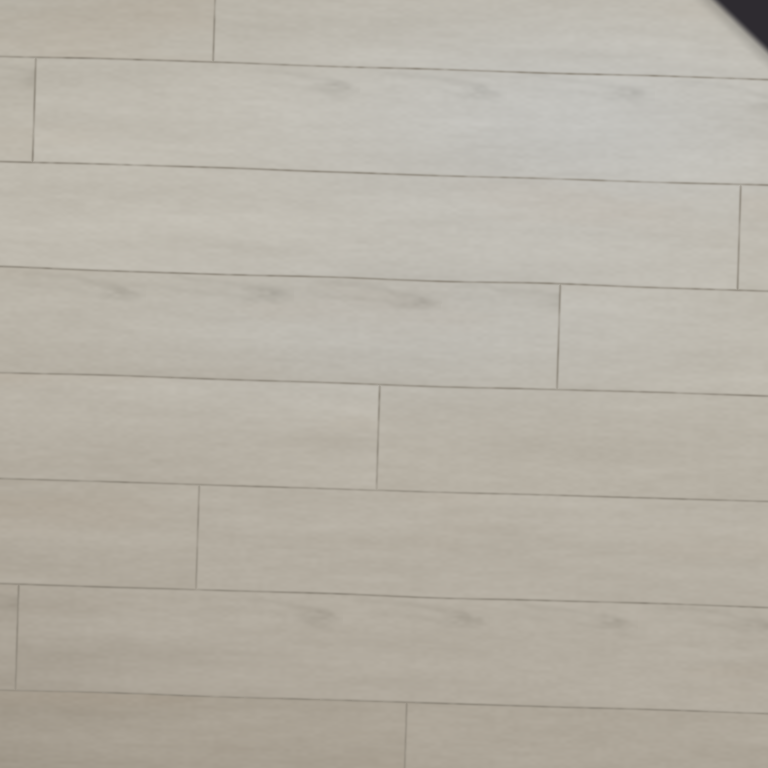
This texture is drawn by a Shadertoy shader. Its source:

```glsl
const float SLOPE = 0.031;          // tilt of the boards
const float BOARD_WIDTH = 0.1375;
const float BOARD_LENGTH = 1.154;
const float ROW_SHIFT = 0.231;      // end joints step back by this per row
const float SEAM_RADIUS = 0.0017;

const vec3 WARM_LIGHT = vec3(0.742, 0.722, 0.677);
const vec3 COOL_LIGHT = vec3(0.755, 0.752, 0.735);
const vec3 WARM_SHADE = vec3(0.655, 0.622, 0.57);
const vec3 SEAM_COLOR = vec3(0.54, 0.515, 0.47);
const vec3 LEG_COLOR = vec3(0.18, 0.17, 0.19);

float hash(vec2 p) {
    return fract(sin(dot(p, vec2(127.1, 311.7))) * 43758.5453);
}

float noise(vec2 p) {
    vec2 i = floor(p), f = fract(p);
    f = f * f * (3.0 - 2.0 * f);
    return mix(mix(hash(i), hash(i + vec2(1, 0)), f.x),
               mix(hash(i + vec2(0, 1)), hash(i + vec2(1, 1)), f.x), f.y);
}

float fbm(vec2 p) {
    float sum = 0.0, amp = 0.5;
    for (int i = 0; i < 4; i++) {
        sum += amp * noise(p);
        p = p * 2.03 + 17.3;
        amp *= 0.5;
    }
    return sum;
}

float bump(vec2 p, vec2 center, vec2 radius) {
    vec2 d = (p - center) / radius;
    return exp(-dot(d, d));
}

// Soft groove that never gets thinner than a pixel
float seamMask(float dist, float pixel) {
    float radius = max(SEAM_RADIUS, 0.7 * pixel);
    return exp(-dist * dist / (radius * radius));
}

// Position of the end joint for a row; the last run starts from a shorter cut
float jointPosition(float row) {
    return 1.434 - ROW_SHIFT * row - 0.413 * step(6.5, row);
}

// Soft daylight: cool near the upper right, warm and dim toward the lower left
vec3 daylight(vec2 uv) {
    float light = smoothstep(-0.25, 0.8, uv.y + 0.2 * (uv.x - 0.5));
    vec3 color = mix(WARM_SHADE, WARM_LIGHT, light);
    float cool = bump(uv, vec2(0.75, 0.84), vec2(0.36, 0.15))
               + 0.6 * bump(uv, vec2(0.55, 0.57), vec2(0.35, 0.1));
    color = mix(color, COOL_LIGHT, min(cool, 1.0) * 0.85);
    color -= 0.02 * bump(uv, vec2(0.0, 1.0), vec2(0.35, 0.12));
    return color - 0.03 * bump(uv, vec2(0.0), vec2(0.2, 0.2));
}

// Streaks along the board, from broad bands to broken fibres and pores
float woodGrain(vec2 p, float seed) {
    float bands = fbm(vec2(p.x * 3.5 + seed * 31.0, p.y * 32.0 + seed * 57.0)) - 0.47;
    float warp = 0.016 * fbm(p * vec2(5.0, 9.0) + seed * 13.0);
    float fibres = noise(vec2(p.x * 26.0 + seed * 71.0, (p.y + warp) * 170.0)) - 0.5;
    float flecks = noise(p * vec2(130.0, 240.0) + seed * 19.0) - 0.5;
    float pores = noise(p * vec2(60.0, 110.0) + seed * 37.0) - 0.5;
    return 0.055 * bands + 0.013 * fibres + 0.014 * flecks + 0.008 * pores;
}

// A chain of smudged knots with arched grain leading into each one
float knotChain(float along, float across, float seed) {
    float t = fract(along * 6.0 - 0.2);
    float cell = floor(along * 6.0 - 0.2);
    float depth = 0.2 + 0.08 * (hash(vec2(cell, seed)) - 0.5);
    float ripple = 0.05 * (noise(vec2(along * 60.0, across * 6.0)) - 0.5);
    float knot = bump(vec2(t, across + ripple), vec2(0.84, depth), vec2(0.13, 0.06));
    float arch = across - depth * (0.2 + 0.8 * t * t) + ripple;
    float lines = exp(-pow(arch / 0.03, 2.0)) + 0.5 * exp(-pow((arch - 0.11) / 0.03, 2.0));
    float ends = smoothstep(0.0, 0.25, t) * (1.0 - smoothstep(0.85, 1.0, t));
    return 0.05 * knot * (0.4 + 0.9 * noise(vec2(along * 130.0, across * 30.0)))
         + 0.022 * lines * ends;
}

void mainImage(out vec4 fragColor, in vec2 fragCoord) {
    vec2 uv = fragCoord / iResolution.xy;
    float pixel = 1.0 / min(iResolution.x, iResolution.y);

    // Board coordinates, counted from the top edge down
    float down = 1.0 - uv.y;
    vec2 p = vec2(uv.x + SLOPE * down, down - SLOPE * uv.x);
    p.y += 0.002 * (noise(vec2(uv.x * 7.0, 3.0 + floor(down * 7.0))) - 0.5);
    float rowPosition = (p.y - 0.0726) / BOARD_WIDTH + 1.0;
    float row = floor(rowPosition);
    float across = rowPosition - row;
    float lengthPosition = (p.x - jointPosition(row)) / BOARD_LENGTH;
    float board = floor(lengthPosition);
    float along = lengthPosition - board;
    float seed = hash(vec2(row + 3.0, board + 11.0));

    // Board surface
    vec3 color = daylight(uv);
    color += (seed - 0.5) * vec3(0.018, 0.02, 0.024);
    color += woodGrain(p, seed) * vec3(0.95, 1.0, 1.05);
    float blush = smoothstep(0.5, 0.8, fbm(p * vec2(3.0, 14.0) + seed * 41.0));
    color -= blush * vec3(0.004, 0.011, 0.016);
    float knotty = 1.0 - step(0.5, abs(abs(mod(row, 5.0) - 2.0) - 1.0));
    color -= knotty * smoothstep(0.22, 0.3, along) * knotChain(along, across, row);

    // Faint seams, worn away in places
    float rowSeam = seamMask(min(across, 1.0 - across) * BOARD_WIDTH, pixel);
    float endSeam = seamMask(min(along, 1.0 - along) * BOARD_LENGTH, pixel);
    float wear = 0.22 + 0.35 * noise(p * vec2(22.0, 30.0)) + 0.33 * noise(p * 110.0);
    color = mix(color, SEAM_COLOR, max(rowSeam, endSeam) * wear);

    // Dark leg crossing the upper right corner, with a soft contact shadow
    float legDist = dot(vec2(uv.x - 0.928, uv.y - 1.0), normalize(vec2(0.072, 0.075)));
    color *= 1.0 - 0.15 * smoothstep(-0.02, 0.0, legDist);
    color = mix(color, LEG_COLOR, smoothstep(-0.004, 0.008, legDist));

    fragColor = vec4(color, 1.0);
}
```
